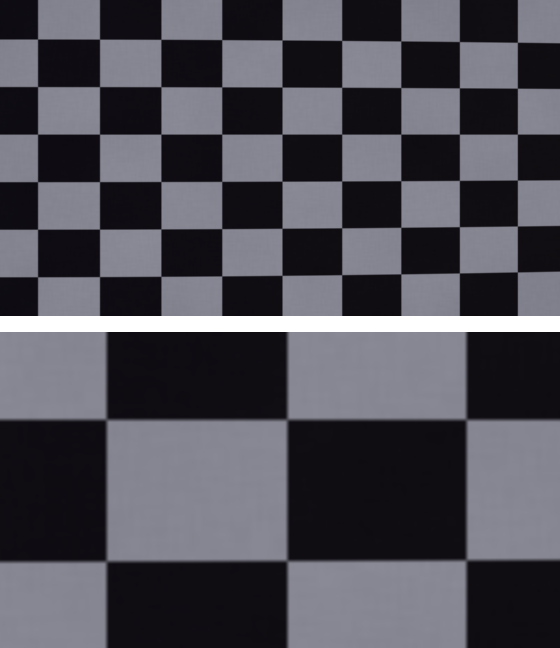
Top: the whole. Bottom: its middle third, enlarged.
A Shadertoy shader for this pattern:

```glsl
// Woven checkerboard of black and grey cells, seen at a slight angle.
// The plane is bent into grid coordinates, where two soft square waves
// multiply into the checks; noise adds cloth mottling and cell variation.

const vec3 INK = vec3(0.058, 0.050, 0.070);
const vec3 CLOTH = vec3(0.530, 0.530, 0.577);
const float EDGE_SOFTNESS = 0.0032;

float hash(vec2 p) {
    vec3 q = fract(vec3(p.xyx) * 0.1031);
    q += dot(q, q.yzx + 33.33);
    return fract((q.x + q.y) * q.z);
}

float valueNoise(vec2 p) {
    vec2 cell = floor(p);
    vec2 f = fract(p);
    f = f * f * (3.0 - 2.0 * f);
    float low = mix(hash(cell), hash(cell + vec2(1.0, 0.0)), f.x);
    float high = mix(hash(cell + vec2(0.0, 1.0)), hash(cell + 1.0), f.x);
    return mix(low, high, f.y);
}

// Column index: widths shrink steadily to the right, so invert
// x = start + width * i - shrink * i * i.
float columnCoord(float x) {
    const float start = 0.1204, width = 0.1970, shrink = 0.0009;
    float root = sqrt(width * width - 4.0 * shrink * (x - start));
    return (width - root) / (2.0 * shrink);
}

// Local cell height: rows close up towards the right.
float rowHeight(float across) {
    return 0.1505 - 0.0060 * across * across;
}

// Alternates +1 and -1 per unit, with a ramp of the given half width.
float softSquareWave(float t, float halfWidth) {
    float triangle = abs(mod(t - 0.5, 2.0) - 1.0) - 0.5;
    float ramp = clamp(triangle / halfWidth, -1.0, 1.0);
    return ramp * (1.5 - 0.5 * ramp * ramp);
}

// Broad mottling plus fine horizontal and vertical threads.
float clothGrain(vec2 p) {
    float mottle = valueNoise(p * 9.0) - 0.5;
    float weft = valueNoise(p * vec2(45.0, 170.0)) - 0.5;
    float warp = valueNoise(p * vec2(170.0, 45.0) + 31.0) - 0.5;
    return 0.016 * mottle + 0.009 * (weft + warp);
}

void mainImage(out vec4 fragColor, in vec2 fragCoord) {
    vec2 p = fragCoord / iResolution.y;
    vec2 uv = fragCoord / iResolution.xy;

    // Grid coordinates, with rows counted downwards
    float height = rowHeight(uv.x);
    vec2 grid = vec2(columnCoord(p.x), (0.574 - p.y) / height);

    // Checks
    float soft = max(EDGE_SOFTNESS, 0.75 / iResolution.y);
    float parity = softSquareWave(grid.x, soft / 0.190)
                 * softSquareWave(grid.y, soft / height);
    float lightness = 0.5 - 0.5 * parity;

    // Uneven light and wear
    float cellShift = 0.012 * (hash(floor(grid) + 40.0) - 0.5);
    float falloff = 0.045 * dot(uv - 0.5, uv - 0.5);
    float grain = clothGrain(p);
    vec3 light = CLOTH + cellShift + grain - falloff;
    vec3 dark = INK + 0.35 * grain + vec3(0.006, 0.006, -0.004) * (uv.x - 0.5);

    fragColor = vec4(mix(dark, light, lightness), 1.0);
}
```
